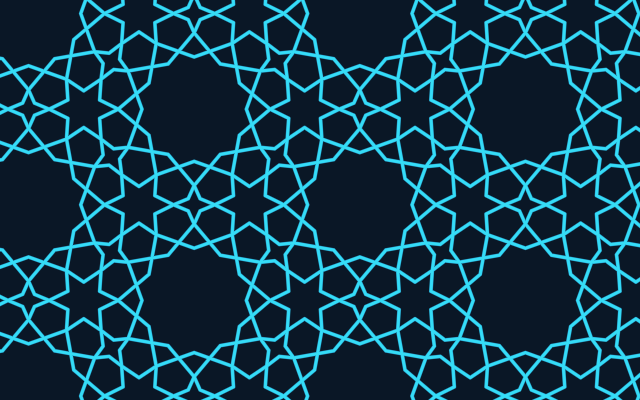
Reproduce this pattern procedurally as a Shadertoy shader.

```glsl
// Islamic star lattice: twelve-sided rosettes on a triangular grid, with six-pointed
// stars between three rosettes and four-pointed stars between two. Mirrors fold the
// plane into one 30-60-90 triangle, where a single bent strand makes all the lines.

const vec2 AXIS = vec2(0.8660254, 0.5);      // from rosette centre to four-pointed star
const vec2 CROSS = vec2(0.5, -0.8660254);    // from four-pointed star to six-pointed star

float segmentDistance(vec2 p, vec2 a, vec2 b) {
    vec2 ap = p - a, ab = b - a;
    return length(ap - ab * clamp(dot(ap, ab) / dot(ab, ab), 0.0, 1.0));
}

// Fold to the triangle between the 0 and 30 degree mirrors of the nearest rosette
vec2 foldToTriangle(vec2 p) {
    vec2 cell = vec2(1.7320508, 1.0);
    vec2 a = mod(p + 0.5 * cell, cell) - 0.5 * cell;
    vec2 b = mod(p, cell) - 0.5 * cell;
    p = abs(dot(a, a) < dot(b, b) ? a : b);
    vec2 normal = vec2(-0.5, 0.8660254);
    p -= 2.0 * max(dot(p, normal), 0.0) * normal;
    return vec2(p.x, abs(p.y));
}

float strandDistance(vec2 p) {
    vec2 star6 = vec2(0.57735, 0.0);
    vec2 star4 = 0.5 * AXIS;
    vec2 strand[7] = vec2[7](
        0.273 * AXIS,                                // rosette corner at 30 degrees
        vec2(0.397, 0.0),                            // petal tip meeting the six-pointed star
        star6 + 0.096 * vec2(-AXIS.x, AXIS.y),       // notch of the six-pointed star
        star6 - 0.181 * CROSS,                       // tip shared by both stars
        star4 - 0.032 * AXIS + 0.031 * CROSS,        // notch of the four-pointed star
        0.399 * AXIS,                                // petal tip meeting the four-pointed star
        vec2(0.273, 0.0));                           // rosette corner at 0 degrees
    float d = 1.0;
    for (int i = 0; i < 6; i++)
        d = min(d, segmentDistance(p, strand[i], strand[i + 1]));
    return d;
}

void mainImage(out vec4 fragColor, in vec2 fragCoord) {
    // One unit is the distance between neighbouring rosettes
    float pixel = 2.0915 / iResolution.y;
    vec2 p = fragCoord * pixel - vec2(1.0153, 1.5207);
    float d = strandDistance(foldToTriangle(p));

    // Flat cyan strands, slightly bluer at the rim, on dark navy
    vec3 cyan = mix(vec3(0.21, 0.87, 0.96), vec3(0.19, 0.81, 0.97), smoothstep(0.002, 0.008, d));
    float coverage = 1.0 - smoothstep(-0.75 * pixel, 0.75 * pixel, d - 0.0094);
    fragColor = vec4(mix(vec3(0.04, 0.09, 0.15), cyan, coverage), 1.0);
}
```
